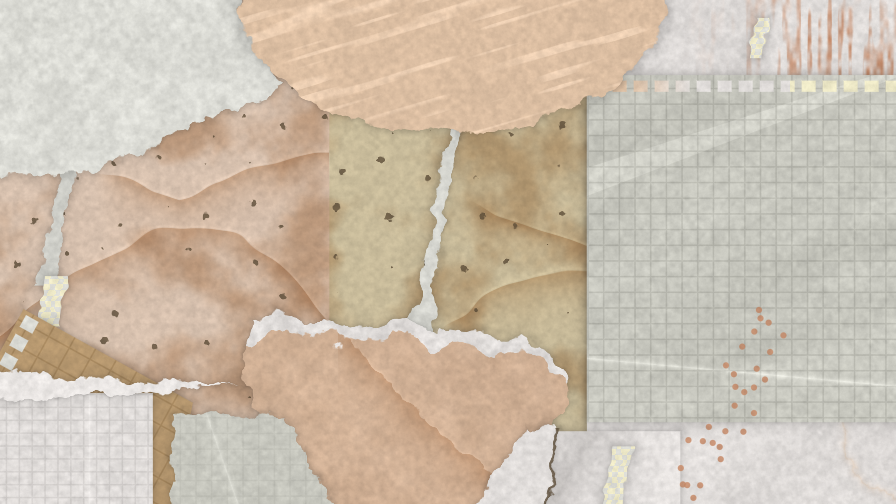
This background is drawn by a WebGL 1 fragment shader. Its source:

```glsl
precision highp float;
// A collage of torn, creased and gridded papers with tape and confetti.
// Sheets are distances (positive inside) laid in order with shadows, torn
// by noise. The canvas is 16 by 9 units, y up.
uniform vec2 u_resolution;

const vec3 BLUSH = vec3(.82, .735, .665), OLIVE = vec3(.765, .715, .59);
const vec3 PEACH = vec3(.86, .745, .635), KRAFT = vec3(.815, .69, .585);
const vec3 BROWN = vec3(.72, .6, .44), SAGE = vec3(.78, .78, .745);
const vec3 PLUSH = vec3(.86, .86, .835), WHITE = vec3(.88, .865, .855);
const vec3 CREAM = vec3(.93, .91, .78), RUST = vec3(.76, .53, .4);
const vec3 STAIN = vec3(.89, .81, .73);
const float TEAR = .32, SHADOW = .16, GRAIN = .17;

vec3 col;
vec2 p, torn;
float aa; // edge softness

float hash(vec2 v) {
  vec3 h = fract(v.xyx * .1031);
  h += dot(h, h.yzx + 33.33);
  return fract((h.x + h.y) * h.z);
}
float noise(vec2 v) {
  vec2 i = floor(v), f = fract(v), e = vec2(1, 0);
  f *= f * (3. - 2. * f);
  return mix(mix(hash(i), hash(i + e), f.x), mix(hash(i + e.yx), hash(i + 1.), f.x), f.y);
}
float fbm(vec2 v) {
  float sum = -.47, amp = .5;
  for (int i = 0; i < 4; i++) {
    sum += amp * noise(v);
    v = mat2(1.6, 1.2, -1.2, 1.6) * v + 7.3;
    amp *= .5;
  }
  return sum;
}
float cover(float d) { return smoothstep(-aa, aa, d); }
float glow(float d, float k) { return exp(-abs(d) * k); }
// Distance left of the torn line a to b
float side(vec2 a, vec2 b) {
  return dot(torn - a, normalize(vec2(a.y - b.y, b.x - a.x)));
}
float box(vec2 v, float w, float h) { return min(w - abs(v.x), h - abs(v.y)); }
float grid(vec2 v, float cell) {
  v = abs(fract(v / cell) - .5) * cell;
  return cover(.014 - min(v.x, v.y));
}
void lay(vec3 paper, float d) {
  col *= 1. - SHADOW * exp(min(d, 0.) * 14.);
  col = mix(col, paper, cover(d));
}
// Stain below a fold, pale ridge above
vec3 crease(float d, float k) {
  return mix(vec3(1), STAIN, k * exp(min(d, 0.) * 3.) * cover(-d)) + .06 * k * glow(d - .03, 30.);
}
void tape(float x, float y, float w, float h) {
  vec2 v = p - vec2(x, y);
  v.x -= .2 * v.y + .1 * noise(p * 8.) - .05;
  vec2 check = step(.5, fract(v * 5.));
  lay(mix(CREAM, PLUSH, abs(check.x - check.y)), box(v, w, h));
}
void agedPaper() {
  float y = p.y + .25 * noise(p * 1.8) - .12, x = p.x - 3.6, z = 10.48 - p.x;
  col = mix(BLUSH, OLIVE, cover(p.x - 5.88));
  col *= mix(vec3(1.03), STAIN, smoothstep(-.05, .28, fbm(p * .9)));
  if (p.x < 5.88) {
    col *= crease(y - 4.94 + x * x * (x < 0. ? .15 : .32), 1.);
    col *= crease(y - 5.5 - .3 * abs(x + .4), smoothstep(-2., -1.3, x));
  } else {
    col *= crease(y - 4.17 + .15 * z * z, smoothstep(7.8, 8.3, p.x));
    col *= crease(y - 4.57 - .4 * z, smoothstep(8.3, 9., p.x));
  }
  vec2 id = floor(p / .8), at = .2 + .6 * vec2(hash(id), hash(id + 41.));
  float r = .09 * hash(id + 9.) - .05 + .06 * noise(p * 22.);
  col = mix(col, BROWN * .5, .8 * cover(r - length(fract(p / .8) - at) * .8));
}
vec3 sagePaper() {
  float x = p.x - 10.48, band = p.y - 5.5 - .383 * x;
  float light = .1 * fbm(vec2(x * .5, p.y * 1.6 - x * .5)) - .075 * grid(p, .28);
  light += .055 * cover(band) * cover(.5 - .06 * x - band);
  return SAGE + light + .12 * glow(p.y - 2.6 + .09 * x, 28.);
}

void main() {
  p = gl_FragCoord.xy / u_resolution.y * 9.;
  aa = 6.5 / u_resolution.y;
  torn = p + TEAR * vec2(fbm(p * 4.), fbm(p * 4. + 31.));
  agedPaper();
  // Tape strips
  float wide = .26 - .16 * smoothstep(3.3, 3.8, p.y);
  lay(PLUSH - .04 * noise(p * 9.), min(wide - abs(torn.x - 6.97 - .17 * p.y), p.y - 3.));
  lay(PLUSH - .05, min(.13 - abs(torn.x - .02 - .2 * p.y), p.y - 3.9));
  tape(.93, 3.62, .2, .45);
  // White sheet with rust and a stain ring
  float rust = smoothstep(.5, .85, noise(p * vec2(11, 1.4))) * noise(p * vec2(16, 7));
  rust *= smoothstep(12., 15., p.x) * step(7.6, p.y);
  float ring = 1.25 - length(torn - vec2(16.3, 1.3));
  vec3 sheet = mix(WHITE + .08 * fbm(p), PEACH, .4 * glow(ring, 22.));
  lay(mix(sheet, RUST, rust), p.x - 10.48);
  tape(13.55, 8.32, .12, .36);
  // Sage grid sheet, perforated
  lay(sagePaper(), min(p.x - 10.48, 3.1 - abs(p.y - 4.56)));
  vec2 tab = vec2(fract(p.x / .375) * .375 - .19, p.y - 7.46);
  vec3 tint = mix(mix(PEACH, WHITE, smoothstep(11., 12.5, p.x)), CREAM, step(14.1, p.x));
  col = mix(col, tint, cover(min(p.x - 10.6, box(tab, .125, .1))));
  // Plush sheet and peach disc
  vec2 a = vec2(1.55, 5.9), b = vec2(5, 7.42);
  float d = min(side(vec2(-1, 5.85), a), min(side(a, b), side(b, vec2(4.1, 9.2))));
  lay(PLUSH + .09 * fbm(p * 3.5), d);
  d = 2.37 * (1. - length((torn - vec2(8.06, 9)) / vec2(3.8, 2.37)));
  float streak = smoothstep(.68, .92, noise(vec2(p.x * .9, p.y * 11. - p.x * 3.3)));
  lay(PEACH + .08 * streak, d);
  // Brown card, ledger sheet and flap
  vec2 card = mat2(.875, -.484, -.484, -.875) * (p - vec2(.42, 3.48));
  vec2 hole = vec2(card.x - .22, fract(card.y / .38) * .38 - .19);
  sheet = mix(BROWN - .07 * grid(card, .42), PLUSH, cover(box(hole, .13, .12)));
  lay(sheet, min(min(card.x, card.y), 3.1 + .19 * p.y - p.x));
  lay(WHITE - .06 * grid(p, .23) + .06 * glow(p.x - 1.6, 25.), min(2.73 - p.x, 1.98 - p.y));
  lay(WHITE + .04, .25 - .06 * torn.x - abs(torn.y - 2.1));
  // Kraft scrap with a ripped rim
  vec2 low = vec2(10.2, 1.75), high = vec2(10.1, 2.5), peak = vec2(9, 3.1);
  a = vec2(4.55, 3.4);
  b = vec2(4.27, 2.4);
  float rim = min(side(high, peak), side(peak, a)) - .3 * noise(p.xx * 1.8) + .12;
  d = min(side(vec2(8.6, 0), low), side(low, high));
  d = min(d, min(side(a, b), side(b, vec2(5.2, .3))));
  float x = p.x - 6.04, rip = .12 + .3 * noise(p * 2.2);
  sheet = KRAFT + .09 * fbm(p * 2.5);
  sheet *= crease(torn.y - 3.17 + 1.25 * x - .11 * x * x, .8 * step(0., x));
  lay(mix(sheet, WHITE + .16 * fbm(p * 6.), cover(rip - rim)), min(rim, d));
  // Sage scrap and white pieces
  d = min(min(torn.x - 3.1, 1.6 - torn.y), 5.9 - torn.x - .55 * torn.y);
  lay(SAGE - .03 * grid(p, .28) + .09 * glow(p.x - 4.25 + .35 * p.y, 25.), d);
  lay(WHITE + .03 - .13 * glow(p.x - 9.9 - .5 * p.y, 2.), box(p - vec2(10.9, 0), 1.25, 1.3));
  float seam = 9.8 + .13 * torn.y - torn.x;
  lay(WHITE, min(min(seam, 1.36 - torn.y), torn.x - 8.5 - .66 * torn.y));
  col = mix(col, BROWN * .5, .8 * cover(.03 - abs(seam)) * step(p.y, 1.36));
  tape(11.02, .48, .18, .55);
  // Confetti
  for (float k = 0.; k < 30.; k++) {
    vec2 jitter = vec2(hash(vec2(k, 3)), hash(vec2(k, 8))) - .5;
    vec2 at = mix(vec2(13.8, 3.3), vec2(12.2, .1), k / 30.) + jitter * .8;
    col = mix(col, RUST, .85 * cover(.055 - length(p - at)));
  }
  gl_FragColor = vec4(col * (1. + GRAIN * fbm(p * 11.)), 1);
}
```
